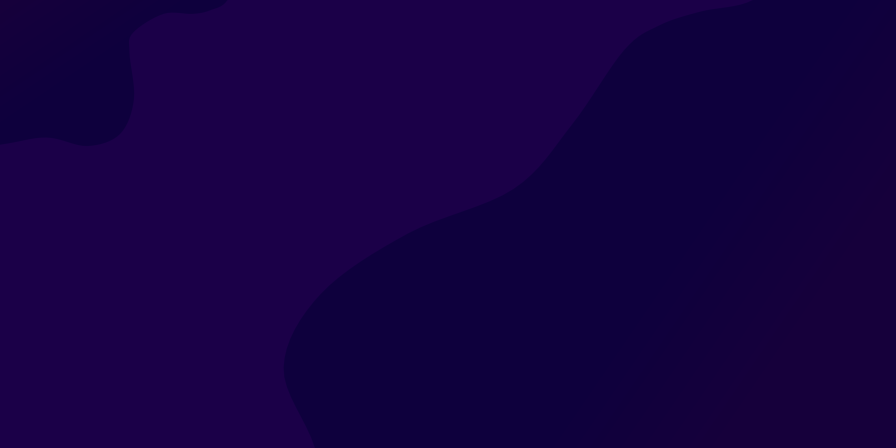
Give the GLSL for this background, as a Shadertoy shader.

```glsl
const vec3 BACKDROP = vec3(0.106, 0.0, 0.284);
const vec3 BLOB_COOL = vec3(0.055, 0.0, 0.239);
const vec3 BLOB_WARM = vec3(0.088, 0.0, 0.232);

// Gradient axes and the ranges over which the blobs turn warm
const vec2 LARGE_AXIS = vec2(0.826, -0.563);
const vec2 LARGE_RANGE = vec2(1.0, 1.35);
const vec2 SMALL_AXIS = vec2(-0.56, 0.83);
const vec2 SMALL_RANGE = vec2(0.59, 0.83);

const int KNOTS = 14;
const int STEPS = 8;

// Closed outlines in units of canvas height
const vec2 LARGE_BLOB[KNOTS] = vec2[KNOTS](
    vec2(1.680, 1.000), vec2(1.563, 0.974), vec2(1.471, 0.943), vec2(1.393, 0.888),
    vec2(1.276, 0.721), vec2(1.146, 0.578), vec2(0.911, 0.479), vec2(0.716, 0.344),
    vec2(0.633, 0.180), vec2(0.703, 0.000), vec2(0.750, -0.20), vec2(2.300, -0.20),
    vec2(2.300, 1.200), vec2(1.750, 1.080));
const vec2 SMALL_BLOB[KNOTS] = vec2[KNOTS](
    vec2(0.508, 1.000), vec2(0.469, 0.977), vec2(0.430, 0.969), vec2(0.365, 0.969),
    vec2(0.297, 0.927), vec2(0.289, 0.883), vec2(0.299, 0.779), vec2(0.268, 0.701),
    vec2(0.195, 0.674), vec2(0.104, 0.693), vec2(0.000, 0.677), vec2(-0.20, 0.650),
    vec2(-0.20, 1.200), vec2(0.540, 1.080));

vec2 catmullRom(vec2 a, vec2 b, vec2 c, vec2 d, float t) {
    return b + 0.5 * t * (c - a + t * (2.0 * a - 5.0 * b + 4.0 * c - d
         + t * (3.0 * (b - c) + d - a)));
}

// Signed distance to a smooth closed curve, negative inside
float blobDistance(vec2 p, vec2 knots[KNOTS]) {
    float nearest = 1e5;
    float side = 1.0;
    vec2 start = knots[0];
    for (int i = 0; i < KNOTS; i++) {
        vec2 a = knots[(i + KNOTS - 1) % KNOTS];
        vec2 b = knots[i];
        vec2 c = knots[(i + 1) % KNOTS];
        vec2 d = knots[(i + 2) % KNOTS];
        for (int j = 1; j <= STEPS; j++) {
            vec2 end = j == STEPS ? c : catmullRom(a, b, c, d, float(j) / float(STEPS));
            vec2 edge = end - start;
            vec2 toPoint = p - start;
            float along = clamp(dot(toPoint, edge) / dot(edge, edge), 0.0, 1.0);
            vec2 offset = toPoint - edge * along;
            nearest = min(nearest, dot(offset, offset));
            // Flip the side at each crossing of a horizontal ray
            if ((start.y > p.y) != (end.y > p.y) &&
                toPoint.x < edge.x * toPoint.y / edge.y) side = -side;
            start = end;
        }
    }
    return side * sqrt(nearest);
}

vec3 blobColor(vec2 p, vec2 axis, vec2 range) {
    float warmth = clamp((dot(p, axis) - range.x) / (range.y - range.x), 0.0, 1.0);
    return mix(BLOB_COOL, BLOB_WARM, warmth);
}

void mainImage(out vec4 fragColor, in vec2 fragCoord) {
    vec2 p = fragCoord / iResolution.y;
    float softness = 0.75 / iResolution.y;

    // Coverage of each blob
    float large = smoothstep(softness, -softness, blobDistance(p, LARGE_BLOB));
    float small = smoothstep(softness, -softness, blobDistance(p, SMALL_BLOB));

    // Layers
    vec3 color = mix(BACKDROP, blobColor(p, LARGE_AXIS, LARGE_RANGE), large);
    color = mix(color, blobColor(p, SMALL_AXIS, SMALL_RANGE), small);
    fragColor = vec4(color, 1.0);
}
```
